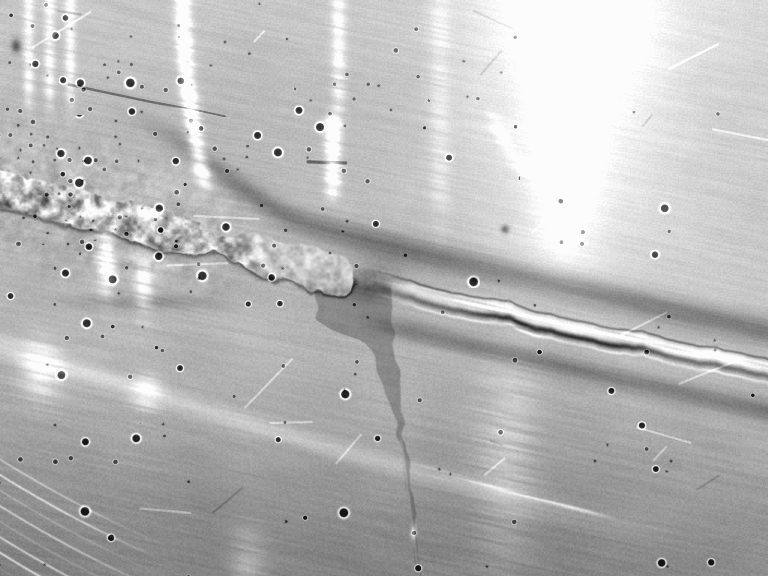
A WebGL 1 fragment shader for this texture:

```glsl
precision highp float;
uniform vec2 u_resolution;

float hash(vec2 p) {
  return fract(sin(dot(p, vec2(127.1, 311.7))) * 43758.5);
}

float noise(vec2 p) {
  vec2 i = floor(p), f = fract(p);
  f = f * f * (3.0 - 2.0 * f);
  float low = mix(hash(i), hash(i + vec2(1.0, 0.0)), f.x);
  float high = mix(hash(i + vec2(0.0, 1.0)), hash(i + vec2(1.0, 1.0)), f.x);
  return mix(low, high, f.y);
}

float fbm(vec2 p) {
  float sum = 0.0, gain = 0.5;
  for (int i = 0; i < 4; i++) {
    sum += gain * noise(p);
    p = p * 2.03 + 7.1;
    gain *= 0.5;
  }
  return sum;
}

float bell(float d, float w) { return exp(-d * d / (w * w)); }

float glow(vec2 p, vec2 c, vec2 r) { return bell(length((p - c) / r), 1.0); }

float span(float x, float a, float b, float soft) {
  return smoothstep(a - soft, a + soft, x) * (1.0 - smoothstep(b - soft, b + soft, x));
}

float stroke(vec2 p, vec2 a, vec2 b, float w, float px) {
  vec2 d = b - a;
  float t = clamp(dot(p - a, d) / dot(d, d), 0.0, 1.0);
  return 1.0 - smoothstep(w, w + 1.5 * px, length(p - a - d * t));
}

// Dark pits with a pale rim, scattered on a jittered grid
float pits(vec2 p, float cells, float density, float px) {
  vec2 id = floor(p * cells);
  vec2 c = (id + 0.25 + 0.5 * vec2(hash(id), hash(id + 9.3))) / cells;
  float r = (0.05 + 0.1 * hash(id + 4.7)) / cells;
  float d = length(p - c);
  float on = step(hash(id + 2.1), density);
  return on * (0.3 * bell(d - r * 1.5, r * 0.4) - 0.55 * (1.0 - smoothstep(r, r + 1.5 * px, d)));
}

float sheet(vec2 p, float s) {
  float upper = 0.735 + 0.05 * smoothstep(0.8, 1.0, p.y) + 0.05 * smoothstep(0.6, 1.1, p.x);
  upper += 0.3 * glow(p, vec2(0.99, 0.98), vec2(0.18, 0.38));
  upper += 0.17 * bell(p.x - 0.98, 0.055) * smoothstep(0.48, 0.62, p.y);
  float lower = mix(0.52, 0.71, smoothstep(0.0, 0.42, p.y)) + 0.03 * smoothstep(0.8, 1.3, p.x);
  return mix(lower, upper, smoothstep(-0.04, 0.06, s));
}

// Vertical reflections, broken up by the grain
float reflections(vec2 p, float grain) {
  float v = 0.42 * bell(p.x - 0.318 - 0.37 * pow(max(1.0 - p.y, 0.0), 2.0), 0.013) * span(p.y, 0.68, 1.1, 0.03);
  v += 0.4 * bell(p.x - 0.578, 0.013) * span(p.y, 0.66, 0.8, 0.02);
  v += 0.2 * bell(p.x - 0.588, 0.012) * span(p.y, 0.8, 1.1, 0.06);
  v += 0.1 * bell(p.x - 0.764, 0.018) * span(p.y, 0.62, 1.1, 0.08);
  for (int i = 0; i < 3; i++) {
    v += 0.22 * bell(p.x - 0.05 - 0.036 * float(i), 0.009) * span(p.y, 0.82, 1.1, 0.05);
  }
  v += 0.4 * glow(p, vec2(0.185, 0.55), vec2(0.015, 0.055));
  v += 0.3 * glow(p, vec2(0.25, 0.51), vec2(0.016, 0.05));
  v += 0.25 * glow(p, vec2(0.255, 0.32), vec2(0.025, 0.03));
  v += 0.25 * glow(p, vec2(0.07, 0.36), vec2(0.035, 0.05));
  v += 0.16 * glow(p, vec2(0.88, 0.2), vec2(0.05, 0.16));
  v += 0.14 * glow(p, vec2(0.43, 0.02), vec2(0.03, 0.06));
  return v * (0.6 + 0.8 * grain);
}

float stain(vec2 p, float px) {
  float right = 0.733 - 0.14 * p.y + 0.06 * p.y * p.y;
  float width = 0.009 + 0.03 * smoothstep(0.24, 0.39, p.y) + 0.095 * smoothstep(0.39, 0.45, p.y);
  float wobble = 0.012 * (noise(p * 45.0) - 0.5);
  return span(p.x + wobble, right - width, right, 1.5 * px) * (1.0 - smoothstep(0.49, 0.52, p.y));
}

void main() {
  vec2 p = gl_FragCoord.xy / u_resolution * vec2(4.0 / 3.0, 1.0);
  float px = 1.0 / u_resolution.y;
  float s = p.y - 0.674 + 0.24 * p.x + 0.01 * sin(2.36 * p.x);
  float grain = noise(vec2(p.x * 12.0, (p.y + 0.22 * p.x) * 210.0));
  float rough = fbm(p * 65.0);
  float v = sheet(p, s) + reflections(p, grain);
  v += 0.05 * (grain - 0.5) + 0.07 * (fbm(p * 9.0) - 0.47) + 0.05 * (hash(floor(p * 384.0)) - 0.5);

  // Heat-tinted bands beside the joint
  float rise = 0.075 + 0.11 * (1.0 - smoothstep(0.2, 0.55, p.x));
  v -= 0.23 * bell(s - rise, 0.022) * smoothstep(0.15, 0.42, p.x);
  v -= 0.1 * bell(s - 0.055, 0.025) * smoothstep(0.4, 0.7, p.x);
  v -= 0.22 * bell(s + 0.068, 0.018) * smoothstep(0.6, 0.72, p.x);
  v -= 0.14 * glow(p, vec2(0.25, 0.475), vec2(0.13, 0.014));
  v -= 0.4 * (rough - 0.47) * bell(s, 0.1) * (1.0 - smoothstep(0.3, 0.5, p.x));

  // Pale arc and curved scratches below
  float arc = p.y - 0.40 + 0.325 * p.x - 0.03 * p.x * p.x;
  v += 0.13 * bell(arc, 0.018) * (1.0 - smoothstep(0.8, 1.2, p.x));
  v += 0.3 * bell(arc - 0.012, 0.004) * span(p.x, 0.75, 1.1, 0.1) * grain;
  float lane = (p.y + 0.62 * p.x - 0.35 * p.x * p.x) / 0.027;
  float mark = bell(fract(lane) - 0.5, 0.09) * hash(vec2(floor(lane), 3.0));
  v += 0.42 * mark * span(lane, 0.0, 8.0, 0.1) * (1.0 - smoothstep(0.08, 0.32, p.x));
  float ring = length(p - vec2(1.08, 0.87));
  v += 0.13 * bell(ring - 0.235, 0.012) * span(p.y, 0.67, 0.8, 0.02) * step(p.x, 0.95) * (0.4 + grain);

  // Scattered fine scratches
  for (int i = 0; i < 26; i++) {
    float k = float(i);
    vec2 a = vec2(1.33 * hash(vec2(k, 1.0)), hash(vec2(k, 2.0)));
    float turn = mix(-0.5, 0.9, hash(vec2(k, 5.0)));
    vec2 b = a + vec2(cos(turn), sin(turn)) * (0.02 + 0.1 * hash(vec2(k, 6.0)));
    v += mix(-0.1, 0.15, step(0.4, hash(vec2(k, 7.0)))) * stroke(p, a, b, 0.0006, px);
  }
  v -= 0.3 * stroke(p, vec2(0.12, 0.853), vec2(0.39, 0.795 + 0.006 * grain), 0.001, px);
  v -= 0.35 * stroke(p, vec2(0.535, 0.719), vec2(0.6, 0.717), 0.0015, px);

  // Stain and drip
  float wet = stain(p, px);
  v = mix(v, v * 0.74 + 0.04 * rough, wet);
  v += 0.12 * wet * bell(p.x - 0.727 + 0.13 * p.y, 0.003) * (1.0 - smoothstep(0.2, 0.27, p.y));
  v += 0.35 * glow(p, vec2(0.718, 0.075), vec2(0.005, 0.012));

  // Open seam on the right
  float open = smoothstep(0.64, 0.74, p.x);
  float t = s + 0.009 * (noise(vec2(p.x * 16.0, 2.0)) - 0.5) + 0.003 * (noise(vec2(p.x * 70.0, 5.0)) - 0.5);
  v += open * (0.24 * bell(t - 0.006, 0.01) + 0.2 * bell(t + 0.021, 0.003)) * (0.5 + grain);
  v -= open * 0.55 * bell(t + 0.009, 0.0055) * (0.55 + 0.45 * span(p.x, 0.83, 1.12, 0.06));
  v -= open * 0.3 * bell(t - 0.02, 0.0025);
  v -= 0.28 * glow(p, vec2(0.645, 0.51), vec2(0.045, 0.03)) * (0.4 + rough);

  // Raised bead on the left with a rounded end
  float halfWidth = 0.031 + 0.014 * (noise(vec2(p.x * 22.0, 8.0)) - 0.5) - 0.012 * bell(p.x - 0.38, 0.025);
  float bead = length(vec2(max(p.x - 0.585, 0.0), s)) - halfWidth + 0.016 * (rough - 0.5);
  float ripple = noise(vec2(p.x * 75.0 + 500.0 * s * s, s * 45.0));
  float sparkle = mix(1.0, 0.35, smoothstep(0.36, 0.5, p.x));
  float metal = 0.76 + 1.1 * sparkle * (rough - 0.47) + 0.35 * sparkle * (ripple - 0.5);
  metal += 0.12 * (noise(p * 170.0) - 0.5) + 2.0 * s;
  v -= 0.36 * bell(bead, 0.006) * (1.0 - smoothstep(-0.01, 0.01, s));
  v = mix(v, metal, 1.0 - smoothstep(-0.003, 0.003, bead));

  // Pits and spatter, densest at the upper left
  float dense = 0.03 + 0.28 * glow(p, vec2(0.16, 0.72), vec2(0.32, 0.24));
  v += pits(p, 24.0, dense, px) + 0.7 * pits(p + 0.37, 48.0, dense, px);
  v -= 0.4 * glow(p, vec2(0.877, 0.602), vec2(0.007)) + 0.4 * glow(p, vec2(0.028, 0.92), vec2(0.008, 0.012));
  gl_FragColor = vec4(vec3(clamp(v, 0.08, 0.99)), 1.0);
}
```
